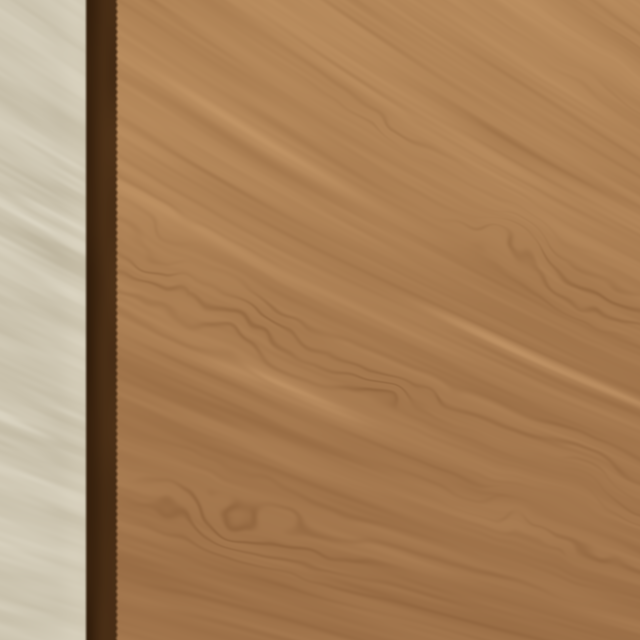
This texture is drawn by a Shadertoy shader. Its source:

```glsl
// Warm diagonal wood beside a dark vertical inlay and a strip of pale wood.
// A curved coordinate runs across the fanning grain; stretched noise gives the
// fibres, and warped contours inside soft ellipses give the wavy figure.

const float INLAY_LEFT = 0.1345;
const float INLAY_RIGHT = 0.1825;
const float EDGE_SOFT = 0.0032;
const float SLOPE_BASE = 0.27;   // fall of the grain at the bottom
const float SLOPE_GAIN = 0.40;   // extra fall towards the top
const float RING_COUNT = 27.0;
const float FIGURE_WARP = 3.4;
const vec3 WOOD_LOW = vec3(0.625, 0.450, 0.290);
const vec3 WOOD_HIGH = vec3(0.710, 0.535, 0.355);
const vec3 WOOD_SHADE = vec3(0.115, 0.110, 0.095);
const vec3 PALE = vec3(0.805, 0.775, 0.695);
const vec3 PALE_SHADE = vec3(0.13, 0.14, 0.16);
const vec3 INLAY_DARK = vec3(0.205, 0.120, 0.045);
const vec3 INLAY_LIGHT = vec3(0.315, 0.200, 0.095);

// Figured patches: centre, half length along the grain, half width
const vec4 PATCHES[9] = vec4[9](
    vec4(0.24, 0.59, 0.08, 0.07), vec4(0.39, 0.51, 0.11, 0.06),
    vec4(0.62, 0.38, 0.11, 0.04), vec4(0.36, 0.20, 0.17, 0.06),
    vec4(0.87, 0.20, 0.13, 0.10), vec4(0.79, 0.64, 0.11, 0.045),
    vec4(0.92, 0.53, 0.10, 0.05), vec4(0.60, 0.80, 0.09, 0.025),
    vec4(0.90, 0.92, 0.10, 0.04));

// Single streaks: grain coordinate, centre x, half length, brightness
const vec4 STREAKS[9] = vec4[9](
    vec4(1.715, 0.30, 0.28, 0.050), vec4(1.685, 0.34, 0.20, -0.045),
    vec4(1.560, 0.86, 0.19, 0.075), vec4(1.535, 0.88, 0.18, -0.045),
    vec4(1.490, 0.32, 0.20, 0.035), vec4(1.275, 0.45, 0.12, 0.060),
    vec4(2.000, 0.82, 0.22, -0.045), vec4(1.190, 0.36, 0.22, -0.040),
    vec4(1.120, 0.40, 0.25, -0.035));

float hash(vec2 p) {
    return fract(sin(dot(p, vec2(127.1, 311.7))) * 43758.5453);
}

float noise(vec2 p) {
    vec2 i = floor(p), f = fract(p);
    f = f * f * (3.0 - 2.0 * f);
    return mix(mix(hash(i), hash(i + vec2(1, 0)), f.x),
               mix(hash(i + vec2(0, 1)), hash(i + vec2(1, 1)), f.x), f.y);
}

// Constant along each grain line, rising across the grain
float grainCoord(vec2 p) {
    return (p.y + SLOPE_BASE / SLOPE_GAIN) * exp(SLOPE_GAIN * p.x);
}

float fibres(float x, float v) {
    return 0.45 * noise(vec2(x * 2.5, v * 22.0))
         + 0.33 * noise(vec2(x * 5.0 + 7.0, v * 55.0))
         + 0.22 * noise(vec2(x * 9.0 + 3.0, v * 120.0)) - 0.5;
}

float figureMask(vec2 p) {
    float mask = 0.0;
    for (int i = 0; i < 9; i++) {
        vec4 patchShape = PATCHES[i];
        vec2 d = p - patchShape.xy;
        vec2 along = normalize(vec2(1.0, -SLOPE_BASE - SLOPE_GAIN * patchShape.y));
        vec2 q = vec2(dot(d, along), dot(d, vec2(-along.y, along.x))) / patchShape.zw;
        mask = max(mask, exp(-dot(q, q)));
    }
    return mask;
}

vec3 warmWood(vec2 p) {
    float v = grainCoord(p);
    float mask = figureMask(p);
    float wobble = noise(p * vec2(11.0, 13.0)) + 0.35 * noise(p * 31.0 + 5.0) - 0.67;
    float warp = FIGURE_WARP * mask * wobble;
    vec3 col = mix(WOOD_LOW, WOOD_HIGH, smoothstep(-0.05, 1.1, p.y + 0.10 * (0.5 - p.x)));

    // Broad bands and fine fibres
    float vWarped = v + 0.012 * warp;
    float tone = 0.045 * (noise(vec2(p.x * 1.5, v * 8.0)) - 0.5);
    tone += 0.095 * fibres(p.x, vWarped) * (1.0 - 0.4 * mask);

    // Growth lines, wavy and stronger inside the patches
    float phase = v * RING_COUNT + warp + 1.1 * noise(vec2(p.x * 2.5, v * 6.0));
    float ring = pow(0.5 + 0.5 * cos(6.28318 * phase), 4.0);
    float broken = smoothstep(0.25, 0.75, noise(vec2(p.x * 6.0, v * 17.0) + 11.0));
    col -= WOOD_SHADE * ring * broken * mix(0.20, 0.55, mask);

    for (int i = 0; i < 9; i++) {
        vec4 s = STREAKS[i];
        float across = (v - s.x + 0.012 * (noise(vec2(p.x * 7.0, s.x * 9.0)) - 0.5)) / 0.012;
        float along = (p.x - s.y) / s.z;
        tone += s.w * exp(-across * across - along * along * along * along);
    }
    return col + tone * vec3(1.0, 0.98, 0.85);
}

vec3 paleWood(vec2 p) {
    float v = grainCoord(p);
    float grain = fibres(p.x * 2.0 + 20.0, v * 1.1);
    float middle = exp(-pow((p.y - 0.66) / 0.09, 2.0));
    float lower = exp(-pow((p.y - 0.31) / 0.07, 2.0));
    float shade = (0.75 + 0.8 * middle + 0.6 * lower) * grain + 0.15 * middle;
    float rim = smoothstep(0.085, 0.125, p.x);
    return PALE - PALE_SHADE * shade + 0.018 * rim;
}

vec3 inlay(vec2 p) {
    float t = (p.x - INLAY_LEFT) / (INLAY_RIGHT - INLAY_LEFT);
    float mottled = noise(p * vec2(45.0, 9.0)) - 0.5;
    return mix(INLAY_DARK, INLAY_LIGHT, smoothstep(0.0, 0.65, t) * 0.75 + 0.35 * mottled);
}

void mainImage(out vec4 fragColor, in vec2 fragCoord) {
    vec2 p = fragCoord / iResolution.xy;
    float ripple = 0.0007 * sin(p.y * 600.0);
    float left = smoothstep(-EDGE_SOFT, EDGE_SOFT, p.x - INLAY_LEFT);
    float right = smoothstep(-EDGE_SOFT, EDGE_SOFT, p.x - INLAY_RIGHT + ripple);
    vec3 col = mix(paleWood(p), inlay(p), left);
    col = mix(col, warmWood(p), right);
    fragColor = vec4(clamp(col, 0.0, 1.0), 1.0);
}
```
